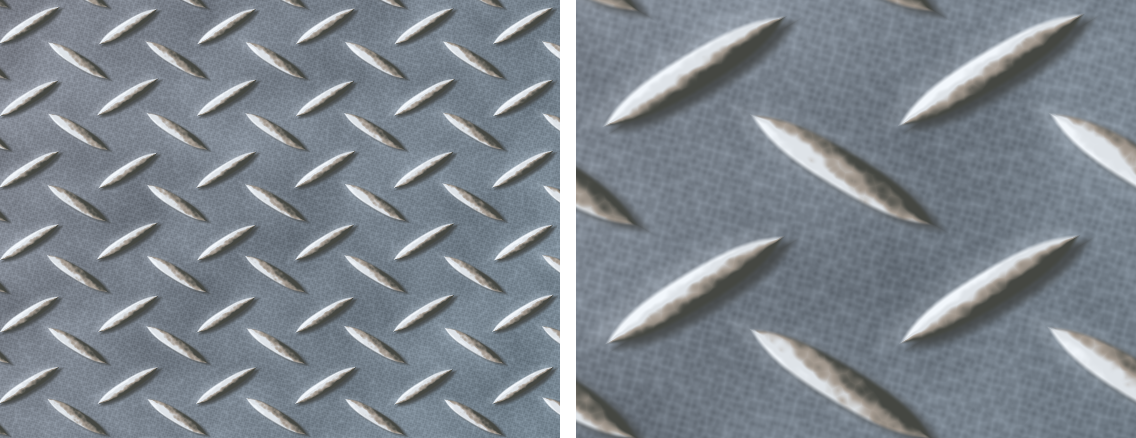
Left: the whole. Right: its middle third, enlarged.
This texture is drawn by a Shadertoy shader. Its source:

```glsl
vec2 hash2(vec2 cell) {
    vec2 k = vec2(dot(cell, vec2(127.1, 311.7)), dot(cell, vec2(269.5, 183.3)));
    return fract(sin(k) * 43758.5);
}

// Distance to the nearest scattered point
float cellular(vec2 p) {
    vec2 cell = floor(p), f = fract(p);
    float nearest = 2.0;
    for (int y = -1; y <= 1; y++)
        for (int x = -1; x <= 1; x++) {
            vec2 offset = vec2(x, y);
            nearest = min(nearest, length(offset + hash2(cell + offset) - f));
        }
    return nearest;
}

// Layered sines, each octave turned and warped by the last
float clouds(vec2 p) {
    float sum = 0.0, amp = 0.5;
    for (int i = 0; i < 5; i++) {
        sum += amp * sin(p.x + 1.3 * sin(p.y)) * cos(p.y - 0.7 * p.x);
        p = mat2(1.3, 1.4, -1.4, 1.3) * p + sum + 2.1;
        amp *= 0.62;
    }
    return sum;
}

float lensHalfWidth(float u) {
    return 0.0138 * (1.0 - 0.4 * u * u - 0.6 * u * u * u * u);
}

// q is along and across the bar
float lens(vec2 q, float halfLength) {
    return abs(q.y) - lensHalfWidth(q.x / halfLength);
}

vec3 plateColor(vec2 p) {
    float grain = cellular(p * 135.0) - 0.45;
    float screen = sin(dot(p, vec2(760.0, 420.0))) * sin(dot(p, vec2(-420.0, 760.0)));
    float tone = 0.5 + 0.42 * clouds(p * 9.0) + 0.5 * grain + 0.1 * screen;
    vec3 color = mix(vec3(0.38, 0.42, 0.46), vec3(0.56, 0.61, 0.66), tone);
    // Warmer at the upper left, bluer at the right
    return color + vec3(0.02, -0.005, -0.01) * (0.6 - p.x + 0.5 * p.y);
}

// Lays one lattice of raised bars over the plate
vec3 addBars(vec3 color, vec2 p, vec2 origin, vec2 pitch, vec2 axis) {
    vec2 grid = (p - origin) / pitch + 0.5;
    vec2 cell = floor(grid);
    vec2 vary = hash2(cell + axis) - 0.5;
    vec2 local = (fract(grid) - 0.5) * pitch - vary * vec2(0.003, 0.004);
    vec2 across = vec2(-axis.y, axis.x);
    mat2 toBar = transpose(mat2(axis, across));
    float halfLength = 0.079 + 0.004 * vary.y;
    vec2 q = toBar * local;

    // Pale glow on the left, shadow on the right
    float glow = lens(toBar * (local + vec2(0.009, -0.003)), halfLength);
    color += 0.08 * (1.0 - smoothstep(-0.008, 0.014, glow));
    float shadow = lens(toBar * (local - vec2(0.007, -0.004)), halfLength);
    color = mix(color, vec3(0.25, 0.26, 0.26), 0.8 * (1.0 - smoothstep(-0.005, 0.006, shadow)));

    // Rounded surface lit from the left
    float u = q.x / halfLength;
    float side = clamp(q.y / max(lensHalfWidth(u), 0.002), -1.0, 1.0);
    float streak = sin(q.x * 95.0 + vary.x * 30.0) * sin(q.y * 420.0 + q.x * 60.0);
    float lit = dot(axis * u * 0.4 + across * side, vec2(-1.0, 0.2));
    lit += 0.09 * streak + 0.12 * vary.x + 0.16 * (cellular(p * 110.0) - 0.45);
    vec3 metal = mix(vec3(0.27, 0.28, 0.26), vec3(0.65, 0.61, 0.57), smoothstep(-0.4, 0.02, lit));
    metal = mix(metal, vec3(0.87, 0.89, 0.91), smoothstep(-0.05, 0.22, lit));
    metal += 0.08 * smoothstep(0.3, 0.6, lit);

    float soft = max(0.0022, 0.8 / iResolution.y);
    return mix(color, metal, 1.0 - smoothstep(-soft, soft, lens(q, halfLength)));
}

void mainImage(out vec4 fragColor, in vec2 fragCoord) {
    vec2 p = fragCoord / iResolution.y;
    vec3 color = plateColor(p);
    // Rising bars, then falling bars
    color = addBars(color, p, vec2(0.066, 0.941), vec2(0.2255, 0.1645), vec2(0.857, 0.515));
    color = addBars(color, p, vec2(0.1775, 0.862), vec2(0.226, 0.1625), vec2(0.857, -0.515));
    fragColor = vec4(clamp(color, 0.0, 1.0), 1.0);
}
```
